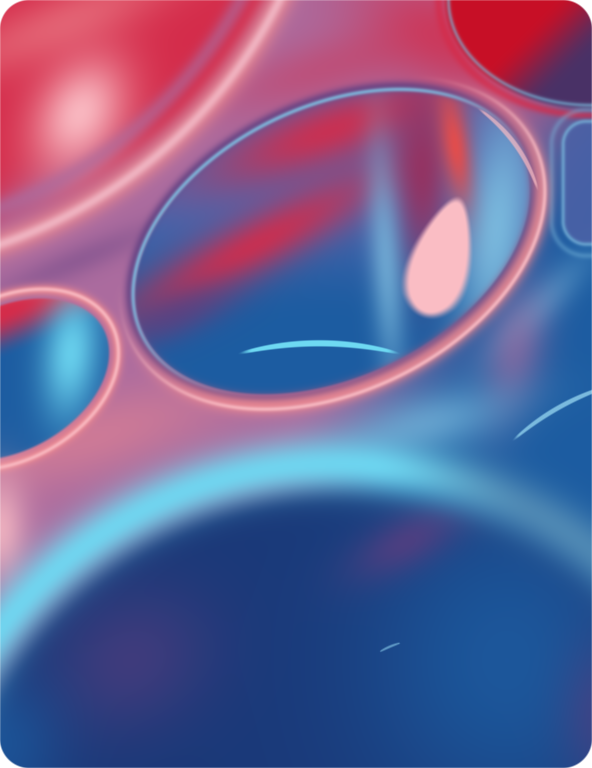
This background is drawn by a Shadertoy shader. Its source:

```glsl
#define ASPECT .7695
#define EDGE .0025
#define LOWER_BLUR .03
#define RIM_GAIN .85
#define CORNER .038

const vec3 NAVY = vec3(.10, .22, .47), BLUE = vec3(.11, .36, .63);
const vec3 SKY = vec3(.48, .73, .87), CYAN = vec3(.43, .85, .95);
const vec3 MAUVE = vec3(.67, .42, .62), PLUM = vec3(.36, .24, .50);
const vec3 RED = vec3(.83, .17, .29), SALMON = vec3(.93, .53, .56);
const vec3 BLUSH = vec3(.98, .74, .77);

vec2 p; // canvas position, height 1

vec2 turn(vec2 v, float a) {
    return vec2(cos(a) * v.x + sin(a) * v.y, cos(a) * v.y - sin(a) * v.x);
}

// Approximate signed distance to an ellipse
float ellipse(vec2 q, vec2 r) {
    float k = length(q / r);
    return k * (k - 1.) / max(length(q / (r * r)), .001);
}

float box(vec2 q, vec2 size, float r) {
    q = abs(q) - size + r;
    return length(max(q, 0.)) + min(max(q.x, q.y), 0.) - r;
}

float band(float d, float w) { return exp(-d * d / (w * w)); }
float inside(float d, float blur) { return 1. - smoothstep(-blur, blur, d); }
void tint(inout vec3 col, vec3 c, float k) { col = mix(col, c, clamp(k, 0., 1.)); }

// Soft tilted spot: s holds centre and radii
void spot(inout vec3 col, vec3 c, float k, vec4 s, float a) {
    vec2 q = turn(p - s.xy, a) / s.zw;
    tint(col, c, k * exp(-dot(q, q)));
}

// Bent, tapered light stroke: s holds both ends
float stroke(vec4 s, float bend, float w) {
    vec2 d = s.zw - s.xy, v = p - s.xy;
    float t = dot(v, d) / dot(d, d), bow = max(4. * t * (1. - t), 0.);
    float n = dot(v, vec2(-d.y, d.x)) / length(d) - bend * bow;
    return smoothstep(0., .35, bow) * smoothstep(-.0015, .0015, w * sqrt(bow) - abs(n));
}

vec3 membrane() {
    vec3 col = mix(MAUVE, BLUE, smoothstep(.1, .34, p.x - .6 * p.y));
    spot(col, RED, .75, vec4(.58, .95, .13, .07), -.5);
    spot(col, RED, .4, vec4(.42, .91, .15, .04), .3);
    spot(col, SKY, .45, vec4(.70, .60, .09, .025), .8);
    spot(col, MAUVE, .6, vec4(.67, .54, .04, .09), -.2);
    spot(col, SALMON, .5, vec4(.12, .43, .18, .05), .3);
    spot(col, SKY, .7, vec4(.56, .45, .12, .04), .2);
    spot(col, PLUM, .35, vec4(.10, .66, .13, .02), .4);
    return col;
}

vec3 centreLens() {
    vec3 col = mix(BLUE, vec3(.30, .40, .68), smoothstep(.58, .76, p.y));
    spot(col, RED, .9, vec4(.43, .83, .17, .045), .35);
    spot(col, RED, .9, vec4(.33, .68, .20, .038), .5);
    spot(col, PLUM, .6, vec4(.23, .59, .08, .03), .4);
    spot(col, vec3(.62, .16, .33), .8, vec4(.55, .77, .04, .12), 0.);
    spot(col, SKY, .75, vec4(.502, .66, .022, .15), .06);
    spot(col, SKY, .95, vec4(.645, .70, .047, .16), -.12);
    spot(col, vec3(.90, .30, .29), .95, vec4(.592, .81, .019, .075), .15);
    // Teardrop narrowing upward
    vec2 q = turn(p - vec2(.574, .665), -.28);
    q.x /= 1. - 4.5 * clamp(q.y, -.06, .13);
    tint(col, BLUSH, inside(ellipse(q, vec2(.037, .078)), .006));
    tint(col, CYAN, stroke(vec4(.308, .539, .522, .539), .014, .004));
    return col;
}

vec3 redLens() {
    vec3 col = RED;
    spot(col, SALMON, .55, vec4(.08, .97, .18, .04), .4);
    spot(col, MAUVE, .75, vec4(.03, .72, .14, .04), .6);
    spot(col, BLUSH, .95, vec4(.104, .852, .055, .078), -.5);
    return col;
}

vec3 lowerLens() {
    vec3 col = NAVY;
    spot(col, BLUE, .85, vec4(.66, .14, .19, .22), 0.);
    spot(col, PLUM, .55, vec4(.17, .14, .11, .09), .5);
    spot(col, PLUM, .75, vec4(.53, .295, .08, .035), .5);
    spot(col, BLUE, .7, vec4(0., .03, .08, .09), 0.);
    spot(col, PLUM, .5, vec4(.78, .07, .05, .09), 0.);
    tint(col, SKY, .7 * stroke(vec4(.493, .151, .521, .163), .001, .0015));
    return col;
}

void mainImage(out vec4 fragColor, in vec2 fragCoord) {
    p = fragCoord / iResolution.xy * vec2(ASPECT, 1.);
    vec3 col = membrane();
    // Upper left lens
    float d = length(p - vec2(-.208, 1.286)) - .639;
    tint(col, redLens(), inside(d + .015, .018));
    tint(col, MAUVE, .6 * band(d + .045, .012));
    tint(col, mix(SALMON, BLUSH, band(d, .008)), RIM_GAIN * band(d, .018));
    // Upper right lens
    d = ellipse(p - vec2(.768, 1.), vec2(.189, .141));
    tint(col, mix(vec3(.78, .06, .15), PLUM * .8, smoothstep(-.28, -.16, p.x - p.y)), inside(d, .004));
    tint(col, SKY, .55 * band(d + .004, .003));
    tint(col, RED, .7 * band(d - .009, .006));
    // Right window
    d = box(p - vec2(.79, .762), vec2(.058, .08), .03);
    tint(col, vec3(.30, .38, .65), .85 * inside(d, .004));
    tint(col, SKY, .6 * band(d, .003) + .35 * band(d - .015, .004));
    // Centre lens, rim lit from the lower right
    vec2 q = p - vec2(.432, .684);
    d = ellipse(turn(q, .454), vec2(.273, .175));
    float lit = smoothstep(-.5, .5, dot(q, vec2(.6, -.8)) / max(length(q), .001));
    tint(col, centreLens(), inside(d, EDGE));
    tint(col, PLUM, .75 * band(d - .006, .007));
    tint(col, SALMON, RIM_GAIN * lit * band(d - .015, .012));
    tint(col, BLUSH, .8 * lit * band(d - .019, .003));
    tint(col, SKY, .8 * (1. - lit) * band(d - .002, .003));
    tint(col, BLUSH, .7 * stroke(vec4(.62, .86, .70, .75), .012, .003));
    // Left lens
    d = ellipse(turn(p - vec2(.012, .506), .5), vec2(.139, .093));
    vec3 fill = mix(BLUE, RED, smoothstep(.53, .59, p.y - .4 * p.x));
    spot(fill, CYAN, .9, vec4(.092, .54, .037, .085), -.1);
    tint(col, fill, inside(d, EDGE));
    tint(col, SALMON, RIM_GAIN * band(d - .011, .008));
    tint(col, BLUSH, .8 * band(d - .012, .003));
    // Lower lens with a wide blurred rim
    d = length(p - vec2(.436, -.152)) - .521;
    spot(col, BLUE, .8, vec4(.76, .43, .10, .06), 0.);
    spot(col, BLUSH, .8, vec4(0., .31, .035, .07), 0.);
    tint(col, lowerLens(), inside(d, LOWER_BLUR));
    float fade = smoothstep(.48, .7, p.x);
    tint(col, mix(CYAN, SKY * .85, fade), (.95 - .3 * fade) * band(d - .027, .036));
    tint(col, SKY, stroke(vec4(.665, .425, .80, .50), .009, .003));
    // Rounded frame
    vec2 mid = vec2(ASPECT, 1.) * .5;
    fragColor = vec4(mix(vec3(1.), col, inside(box(p - mid, mid, CORNER), .0015)), 1.);
}
```
